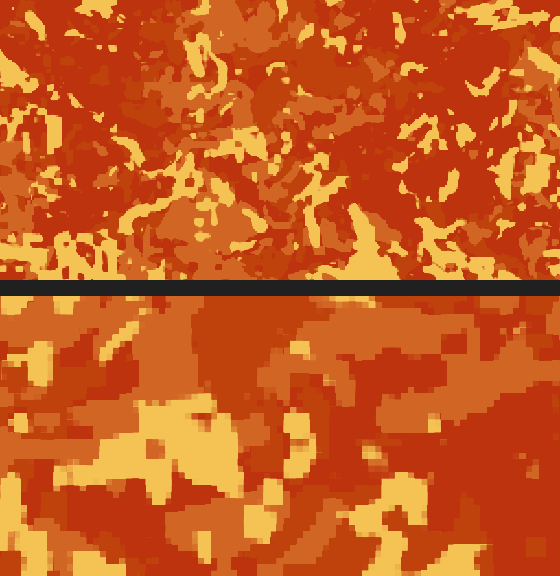
Top: the whole. Bottom: its middle third, enlarged.
This texture is drawn by a Shadertoy shader. Its source:

```glsl
// Ragged yellow flakes and muted orange patches scattered over a rust red ground.

const vec3 RUST   = vec3(0.74, 0.20, 0.05);
const vec3 BROWN  = vec3(0.75, 0.26, 0.05);
const vec3 ORANGE = vec3(0.82, 0.40, 0.14);
const vec3 YELLOW = vec3(0.96, 0.76, 0.33);

const float GRID_ROWS = 128.0;  // rows of the fine grid that steps the edges

float hash(vec2 cell, float seed) {
    vec3 h = fract(vec3(cell, seed) * vec3(0.1031, 0.1030, 0.0973));
    h += dot(h, h.yzx + 33.33);
    return fract((h.x + h.y) * h.z);
}

// Value noise; a small blend width gives square plateaus, 1.0 gives soft hills.
float noise(vec2 p, float blend, float seed) {
    vec2 cell = floor(p);
    vec2 w = smoothstep(0.5 - 0.5 * blend, 0.5 + 0.5 * blend, p - cell);
    float low  = mix(hash(cell, seed), hash(cell + vec2(1, 0), seed), w.x);
    float high = mix(hash(cell + vec2(0, 1), seed), hash(cell + vec2(1, 1), seed), w.x);
    return mix(low, high, w.y);
}

// Snaps to grid points, with steps one pixel wide.
vec2 snapToGrid(vec2 p, float rows, float pixel) {
    vec2 g = p * rows;
    vec2 cell = floor(g);
    vec2 rise = clamp((g - cell - 0.5) / (rows * pixel) + 0.5, 0.0, 1.0);
    return (cell + rise) / rows;
}

vec2 swirl(vec2 p, float scale, float amount, float seed) {
    vec2 offset = vec2(noise(p * scale, 1.0, seed), noise(p * scale, 1.0, seed + 1.0));
    return p + amount * (offset - 0.5);
}

// Bent blobs, squarish detail and small blocks, gathered into loose clusters.
float patchField(vec2 p, float scale, float clustering, float seed, float clusterSeed) {
    vec2 bent = swirl(p, 7.0, 0.13, seed);
    float field = 0.5 * noise(bent * scale * vec2(0.85, 1.1), 1.0, seed + 2.0);
    field += 0.3 * noise(bent * scale * 2.1, 0.5, seed + 3.0);
    field += 0.2 * noise(p * scale * 3.1, 0.5, seed + 4.0);
    return field + clustering * (noise(p * 3.0, 1.0, clusterSeed) - 0.5);
}

float cover(float field, float level, float softness) {
    return smoothstep(level - softness, level + softness, field);
}

void mainImage(out vec4 fragColor, in vec2 fragCoord) {
    float pixel = 1.0 / iResolution.y;
    vec2 p = snapToGrid(fragCoord * pixel, GRID_ROWS, pixel) + 4.0;

    // Muted patches share their clusters
    float brown  = patchField(p, 11.0, 0.35, 11.0, 71.0);
    float orange = patchField(p, 11.0, 0.35, 23.0, 71.0);

    // Flakes grow slightly denser towards the bottom
    float yellow = patchField(p, 11.5, 0.25, 37.0, 83.0) + 0.05 * (4.5 - p.y);

    vec3 color = mix(RUST, BROWN, cover(brown, 0.595, 0.006));
    color = mix(color, ORANGE, cover(orange, 0.675, 0.006));
    color = mix(color, YELLOW, cover(yellow, 0.643, 0.015));
    fragColor = vec4(color, 1.0);
}
```
